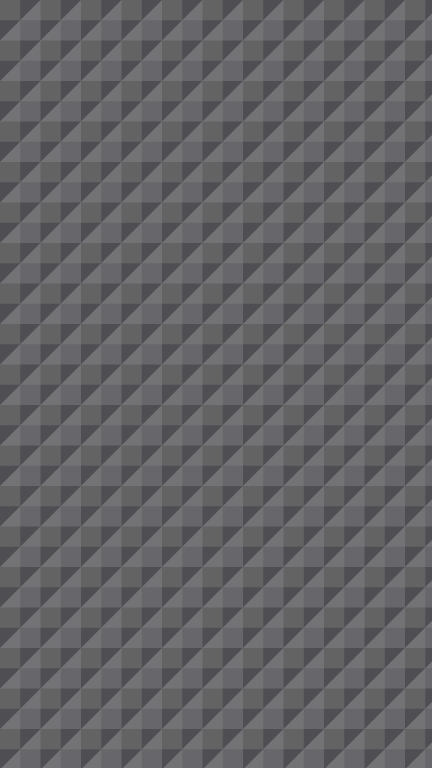
Write a Shadertoy shader that draws this pattern.

```glsl
// Grey faceted relief: a checkerboard of flat squares and squares that are
// cut along the rising diagonal into a shaded and a lit triangle.
// Each pixel averages a small grid of samples to smooth all edges.

// Colour at p, in squares measured right and down from the top left corner
vec3 facetColor(vec2 p) {
    vec2 cell = floor(p);
    vec2 local = p - cell;

    // Flat squares: neutral in even columns, slightly bluish in odd ones
    vec3 flatGrey = mix(vec3(0.388, 0.388, 0.392),
                        vec3(0.404, 0.404, 0.420), mod(cell.x, 2.0));

    // Cut squares: shaded above the diagonal, lit below it
    vec3 cutGrey = mix(vec3(0.310, 0.310, 0.327),
                       vec3(0.452, 0.452, 0.464), step(1.0, local.x + local.y));

    return mix(flatGrey, cutGrey, mod(cell.x + cell.y, 2.0));
}

void mainImage(out vec4 fragColor, in vec2 fragCoord) {
    const int SAMPLES = 4;
    // 21 1/3 squares span the canvas width
    float squaresPerPixel = 64.0 / 3.0 / iResolution.x;

    vec3 color = vec3(0.0);
    for (int y = 0; y < SAMPLES; y++) {
        for (int x = 0; x < SAMPLES; x++) {
            vec2 offset = (vec2(x, y) + 0.5) / float(SAMPLES) - 0.5;
            vec2 pos = fragCoord + offset;
            pos.y = iResolution.y - pos.y;
            color += facetColor(pos * squaresPerPixel);
        }
    }
    fragColor = vec4(color / float(SAMPLES * SAMPLES), 1.0);
}
```
